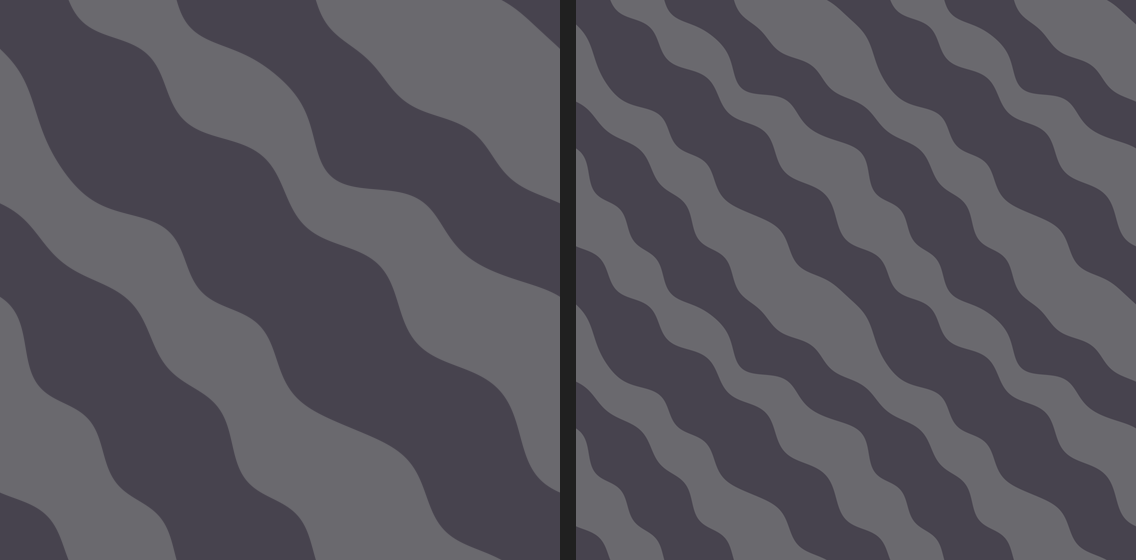
Left: one tile. Right: repeated 2 by 2.
Give the GLSL for this pattern, as a WebGL 1 fragment shader.

```glsl
precision highp float;
// Two pale, unevenly wavy diagonal bands on a dark slate ground, tiling both ways.

uniform vec2 u_resolution;

const float PI = 3.14159265;

// Adds one sine layer to the four band edges: x = offset, y = slope along the diagonal.
void addWave(inout vec4 edge, inout vec4 slope, float along, float cycles, vec4 amp, vec4 phase) {
  vec4 angle = cycles * PI * along - phase;
  edge += amp * cos(angle);
  slope -= amp * cycles * PI * sin(angle);
}

void main() {
  vec2 uv = gl_FragCoord.xy / u_resolution;

  // Wrapped diagonal axes: one turn across the bands, period two along them.
  float diagonal = uv.x + uv.y;
  float across = fract(diagonal);
  float along = uv.x - uv.y - floor(diagonal);

  // Band edges in order: first start, first end, second start, second end.
  vec4 edge = vec4(0.153, 0.367, 0.613, 0.864);
  vec4 slope = vec4(0.0);
  addWave(edge, slope, along, 1.0, vec4(0.0198, 0.0562, 0.0599, 0.0212), vec4(-2.67, -1.29, -0.73, 2.53));
  addWave(edge, slope, along, 2.0, vec4(0.0012, 0.0182, 0.0033, 0.0185), vec4(-1.90, -2.86, 1.12, -0.39));
  addWave(edge, slope, along, 3.0, vec4(0.0061, 0.0104, 0.0081, 0.0255), vec4(2.34, 0.11, -2.04, -1.92));
  addWave(edge, slope, along, 4.0, vec4(0.0098, 0.0224, 0.0049, 0.0160), vec4(1.62, 1.40, 0.48, 1.01));
  addWave(edge, slope, along, 5.0, vec4(0.0290, 0.0216, 0.0079, 0.0164), vec4(-0.45, -1.61, 2.33, 1.40));
  addWave(edge, slope, along, 6.0, vec4(0.0062, 0.0074, 0.0167, 0.0036), vec4(0.71, -2.26, 1.96, 0.83));
  addWave(edge, slope, along, 7.0, vec4(0.0021, 0.0092, 0.0043, 0.0069), vec4(0.74, -1.75, -2.33, 0.51));

  // Approximate distance to each edge, smoothed over about one pixel.
  vec4 dist = (across - edge) / sqrt(2.0 + 2.0 * slope * slope);
  float soft = 0.75 / min(u_resolution.x, u_resolution.y);
  vec4 past = smoothstep(-soft, soft, dist);
  float band = past.x - past.y + past.z - past.w;

  vec3 ground = vec3(0.278, 0.263, 0.306);
  vec3 pale = vec3(0.416, 0.410, 0.432);
  gl_FragColor = vec4(mix(ground, pale, band), 1.0);
}
```
